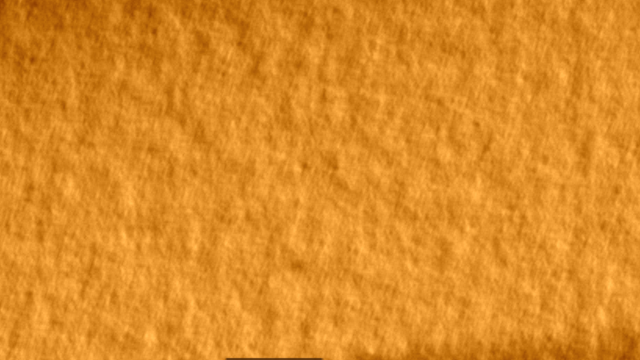
Write a WebGL 1 fragment shader that draws this texture.

```glsl
precision highp float;
// Rough ochre plaster wall in raking light, with small dents and soft corner shadows.

uniform vec2 u_resolution;

#define BASE_TONE 0.902
#define RELIEF 0.118
#define COARSE_SIZE 0.050
#define GRAIN 0.035
#define STRETCH 1.45
#define DENT_SPACING 0.105
#define DENT_SHARE 0.42
#define DENT_DEPTH 0.13
#define CORNER_SHADE 0.24
#define FLOOR_SHADE 0.18

const vec2 LIGHT = vec2(-0.91, -0.41);

float hash(vec2 p) {
  vec3 q = fract(p.xyx * vec3(0.1031, 0.1030, 0.0973));
  q += dot(q, q.yzx + 33.33);
  return fract((q.x + q.y) * q.z);
}

float noise(vec2 p) {
  vec2 i = floor(p), f = fract(p);
  f = f * f * f * (f * (f * 6.0 - 15.0) + 10.0);
  return mix(mix(hash(i), hash(i + vec2(1.0, 0.0)), f.x),
             mix(hash(i + vec2(0.0, 1.0)), hash(i + 1.0), f.x), f.y);
}

mat2 rotation(float a) {
  float c = cos(a), s = sin(a);
  return mat2(c, s, -s, c);
}

// Slope of the layered height field toward the light
float relief(vec2 p) {
  // Lumps lean along a steep rising diagonal
  vec2 lean = vec2(0.5, 0.866);
  vec2 q = vec2(dot(p, vec2(lean.y, -lean.x)), dot(p, lean) / STRETCH);
  vec2 toLight = vec2(dot(LIGHT, vec2(lean.y, -lean.x)), dot(LIGHT, lean));
  float size = COARSE_SIZE, weight = 1.0, sum = 0.0;
  for (int k = 0; k < 4; k++) {
    mat2 turn = rotation(0.55 * float(k) - 0.4);
    vec2 c = turn * q / size + 37.0 * float(k + 1);
    vec2 d = turn * toLight * 0.3;
    sum += weight * (noise(c - d) - noise(c + d));
    size *= 0.54;
    weight *= 0.88;
  }
  return sum;
}

// Scattered dents: a dark hollow with a lit rim beside it
float dents(vec2 p) {
  vec2 cell = floor(p / DENT_SPACING);
  float sum = 0.0;
  for (int j = -1; j <= 1; j++) {
    for (int i = -1; i <= 1; i++) {
      vec2 id = cell + vec2(float(i), float(j)) + 50.0;
      vec2 jitter = vec2(hash(id + 11.3), hash(id + 47.9));
      vec2 d = p - (id - 50.0 + jitter) * DENT_SPACING;
      float radius = mix(0.008, 0.016, hash(id + 83.1));
      float depth = step(hash(id), DENT_SHARE) * mix(0.3, 1.0, hash(id + 5.7));
      vec2 hollow = d / radius;
      vec2 rim = hollow - LIGHT * 1.4;
      sum += depth * (0.55 * exp(-dot(rim, rim)) - exp(-dot(hollow, hollow)));
    }
  }
  return sum;
}

// Broad light: dim upper left corner and a slanted shadow at lower right
float shading(vec2 uv) {
  float corner = exp(-3.5 * (1.0 - uv.y) - 1.75 * uv.x);
  float edge = 0.015 + 0.24 * max(uv.x - 0.48, 0.0);
  float below = 1.0 - smoothstep(edge * 0.2 - 0.02, edge, uv.y);
  float side = smoothstep(0.47, 0.60, uv.x);
  return -CORNER_SHADE * corner - FLOOR_SHADE * below * side;
}

vec3 ochre(float tone) {
  float blue = max(0.02 + 0.2 * (tone - 0.64), 0.92 * (tone - 0.70));
  return clamp(vec3(tone, tone - 0.317, blue), 0.0, 1.0);
}

void main() {
  vec2 uv = gl_FragCoord.xy / u_resolution;
  vec2 p = gl_FragCoord.xy / u_resolution.y;

  float tone = BASE_TONE + shading(uv);
  tone += RELIEF * relief(p) + DENT_DEPTH * dents(p);
  tone += GRAIN * (noise(p * 230.0) - 0.5);
  vec3 color = ochre(tone);

  // Thin dark ledge at the bottom edge
  float ledge = smoothstep(0.350, 0.356, uv.x) * (1.0 - smoothstep(0.500, 0.508, uv.x));
  ledge *= 1.0 - smoothstep(0.003, 0.008, uv.y);
  color = mix(color, vec3(0.30, 0.16, 0.03), 0.85 * ledge);

  gl_FragColor = vec4(color, 1.0);
}
```
